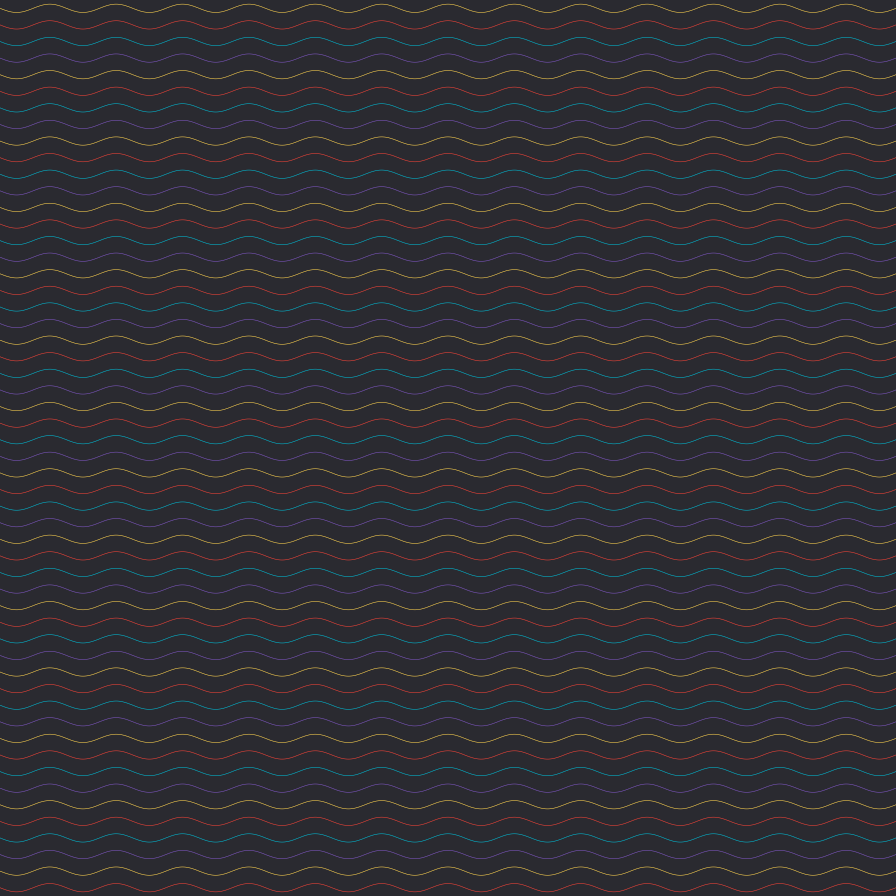
A WebGL 2 fragment shader for this pattern:

```glsl
#version 300 es
precision highp float;

#define ROWS 54.0          // wavy lines down the canvas
#define WAVES 13.5         // wave periods across the canvas
#define AMPLITUDE 0.25     // wave height, in row spacings
#define LINE_WIDTH 0.033   // stroke width, in row spacings
#define BACKGROUND vec3(0.165, 0.163, 0.190)
#define YELLOW vec3(1.000, 0.835, 0.310)
#define RED vec3(0.957, 0.263, 0.212)
#define CYAN vec3(0.000, 0.737, 0.831)
#define PURPLE vec3(0.494, 0.341, 0.761)

uniform vec2 u_resolution;
out vec4 fragColor;

const float TAU = 6.283185;

// Four colours in turn, counted from the top row
vec3 rowColor(float row) {
    float k = mod(row, 4.0);
    if (k < 0.5) return YELLOW;
    if (k < 1.5) return RED;
    if (k < 2.5) return CYAN;
    return PURPLE;
}

// Share of a pixel covered by a stroke, also when thinner than the pixel
float strokeCoverage(float dist, float width, float pixel) {
    float overlap = 0.5 * (width + pixel) - dist;
    return clamp(overlap, 0.0, min(width, pixel)) / pixel;
}

void main() {
    vec2 uv = gl_FragCoord.xy / u_resolution;
    float pixel = ROWS / u_resolution.y;

    // Straighten the waves so each row is one unit tall
    float phase = TAU * WAVES * uv.x;
    float rows = (1.0 - uv.y) * ROWS - AMPLITUDE * sin(phase);

    // Vertical offset turned into distance across the sloping stroke
    float aspect = u_resolution.x / u_resolution.y;
    float slope = AMPLITUDE * TAU * WAVES / (ROWS * aspect) * cos(phase);
    float dist = abs(fract(rows) - 0.5) / sqrt(1.0 + slope * slope);

    float coverage = strokeCoverage(dist, LINE_WIDTH, pixel);
    fragColor = vec4(mix(BACKGROUND, rowColor(floor(rows)), coverage), 1.0);
}
```
